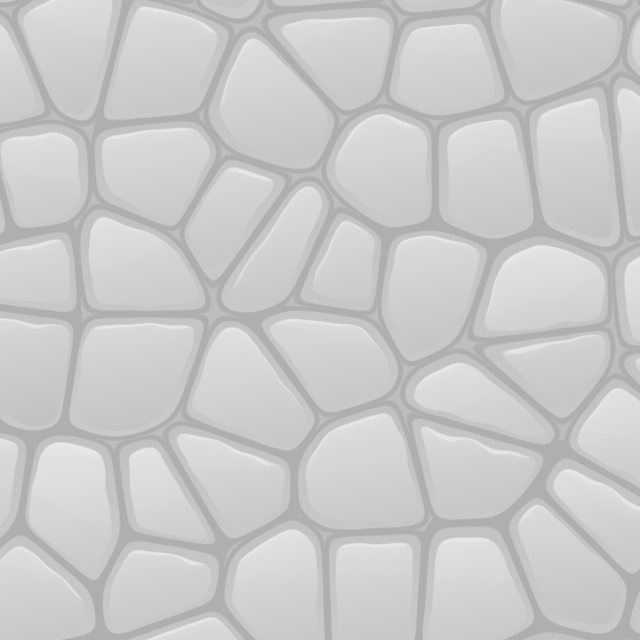
Write a WebGL 1 fragment shader that draws this texture.

```glsl
precision highp float;
uniform vec2 u_resolution;

vec2 hash22(vec2 c) {
  vec3 q = fract(c.xyx * vec3(0.1031, 0.1030, 0.0973));
  q += dot(q, q.yzx + 33.33);
  return fract((q.xx + q.yz) * q.zy);
}

float noise(vec2 p) {
  vec2 i = floor(p), f = fract(p);
  f = f * f * (3.0 - 2.0 * f);
  return mix(mix(hash22(i).x, hash22(i + vec2(1.0, 0.0)).x, f.x),
             mix(hash22(i + vec2(0.0, 1.0)).x, hash22(i + 1.0).x, f.x), f.y);
}

vec2 stoneCentre(vec2 cell) {
  return cell + 0.5 + 0.84 * (hash22(cell + 17.0) - 0.5);
}

// Cell of the stone whose centre is nearest to p
vec2 nearestCell(vec2 p) {
  vec2 best = floor(p);
  float bestDist = 100.0;
  for (int j = -2; j <= 2; j++) {
    for (int i = -2; i <= 2; i++) {
      vec2 cell = floor(p) + vec2(float(i), float(j));
      vec2 r = stoneCentre(cell) - p;
      if (dot(r, r) < bestDist) {
        bestDist = dot(r, r);
        best = cell;
      }
    }
  }
  return best;
}

// Outward normal in xy, rounded distance to the joint in z
vec3 stoneEdge(vec2 p, vec2 cell) {
  vec2 centre = stoneCentre(cell);
  vec2 normal = vec2(0.0);
  float total = 0.0;
  for (int j = -2; j <= 2; j++) {
    for (int i = -2; i <= 2; i++) {
      if (i == 0 && j == 0) continue;
      vec2 other = stoneCentre(cell + vec2(float(i), float(j)));
      vec2 dir = normalize(other - centre);
      float weight = exp(-20.0 * dot(0.5 * (centre + other) - p, dir));
      normal += weight * dir;
      total += weight;
    }
  }
  return vec3(normal / total, -log(total) / 20.0);
}

void main() {
  vec2 p = gl_FragCoord.xy / u_resolution.y * 6.2 + 3.0;
  float px = 6.2 / u_resolution.y;
  vec2 cell = nearestCell(p);
  vec3 edge = stoneEdge(p, cell);
  vec2 local = p - stoneCentre(cell);
  vec2 seed = hash22(cell + 71.0);
  float wobble = noise(p * 4.5) - 0.5;

  // Mortar with chips wedged into some junctions
  float chip = smoothstep(px, -px, edge.z + 0.008) * step(0.42, noise(p * 0.9 + 5.0));
  float shade = mix(0.685, 0.745, chip);

  // Outer rim of the stone
  float body = edge.z - 0.034 - 0.008 * wobble;
  float rim = 0.775 - 0.02 * local.y + 0.01 * (seed.x - 0.5);
  shade = mix(shade, rim, smoothstep(-px, px, body));

  // Raised face, lighter towards the top, with a faint glossy patch
  float bevel = 0.062 + 0.03 * dot(edge.xy, seed * 2.0 - 1.0) + 0.035 * wobble;
  float face = body - bevel;
  float tone = 0.82 + 0.075 * local.y - 0.015 * local.x + 0.015 * (seed.y - 0.5);
  float gloss = local.y + (seed.x - 0.5) * local.x + 0.12 * wobble - 0.12;
  tone += 0.009 * step(0.55, seed.y) * smoothstep(-0.03, 0.03, gloss);

  // Tapered highlight along the edges facing the light
  vec2 light = normalize(vec2(0.9 * (seed.x - 0.65), 1.0));
  float facing = smoothstep(0.25, 0.95, dot(edge.xy, light));
  float lineWidth = 0.04 * facing * (0.7 + wobble);
  float line = smoothstep(px, -px, face - lineWidth) * facing;
  tone += 0.02 * facing * exp(-max(face, 0.0) * 14.0);
  tone = mix(tone, 0.91, 0.8 * line);
  shade = mix(shade, tone, smoothstep(-px, px, face));

  gl_FragColor = vec4(vec3(shade), 1.0);
}
```
